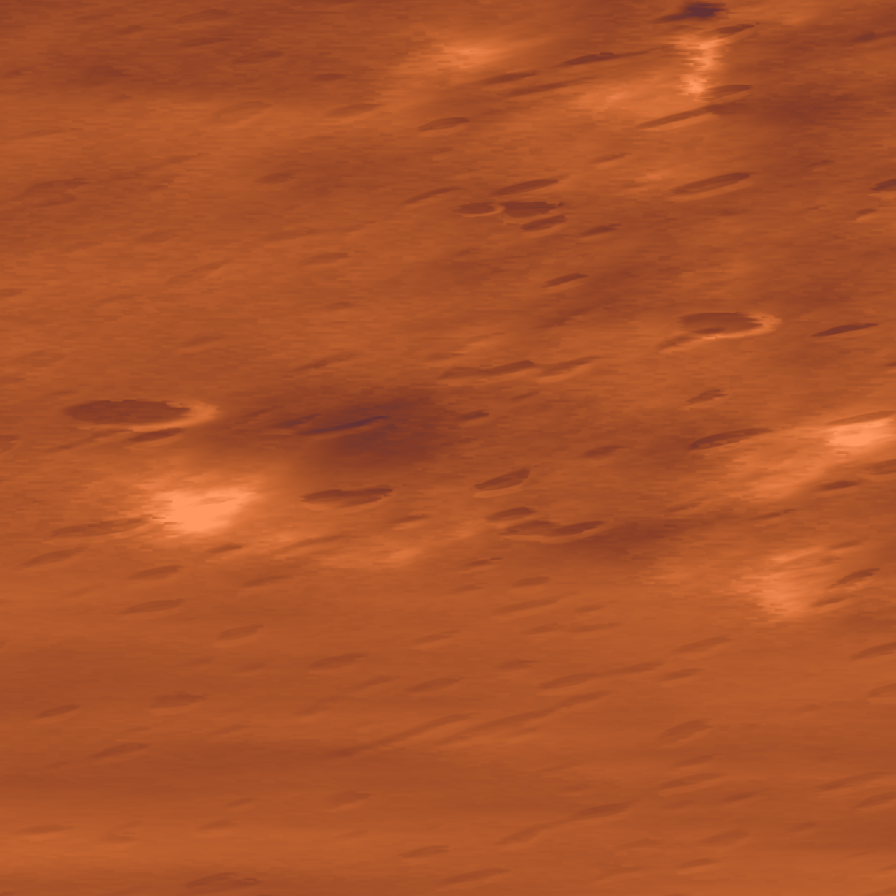
Write a three.js fragment shader that draws this texture.

```glsl
varying vec2 vUv;

float hash(vec2 cell) {
  return fract(sin(dot(cell, vec2(127.1, 311.7))) * 43758.5);
}

// Smooth cellular noise: signed soft blobs around jittered points, centred on 0
float cells(vec2 p) {
  vec2 home = floor(p);
  float sum = 0.0;
  for (int j = -1; j <= 1; j++) {
    for (int i = -1; i <= 1; i++) {
      vec2 cell = home + vec2(i, j);
      vec2 point = cell + vec2(hash(cell + 17.3), hash(cell + 41.9));
      float falloff = max(0.0, 1.0 - dot(p - point, p - point));
      sum += (2.0 * hash(cell) - 1.0) * falloff * falloff;
    }
  }
  return sum;
}

float layers(vec2 p) {
  float sum = 0.0;
  float weight = 0.5;
  for (int i = 0; i < 5; i++) {
    sum += weight * cells(p);
    p = p * vec2(1.9, 2.1) + 7.3;
    weight *= 0.57;
  }
  return sum;
}

// Short horizontal dashes, each row shifted by its own amount
float dashRow(float row, float x) {
  x += 9.0 * hash(vec2(row, 3.0));
  float left = floor(x);
  float edge = smoothstep(0.75, 1.0, fract(x));
  return mix(hash(vec2(left, row)), hash(vec2(left + 1.0, row)), edge);
}

float dashes(vec2 p) {
  float row = floor(p.y);
  float edge = smoothstep(0.6, 1.0, fract(p.y));
  return 2.0 * mix(dashRow(row, p.x), dashRow(row + 1.0, p.x), edge) - 1.0;
}

float glow(vec2 p, vec2 centre, vec2 size) {
  vec2 d = (p - centre) / size;
  return exp(-dot(d, d));
}

// Dark lens with a sunlit rim at the lower right
float crater(vec2 p, vec2 centre, vec2 size) {
  vec2 d = (p - centre) / size;
  float r = length(d);
  float bowl = smoothstep(1.05, 0.75, r) * (0.8 + 0.3 * d.y);
  float lit = smoothstep(-0.3, 1.0, dot(d / max(r, 0.01), vec2(0.8, -0.6)));
  float rim = exp(-pow((r - 1.2) / 0.23, 2.0)) * lit;
  return 0.65 * rim - 0.42 * bowl;
}

// Rust palette: violet brown shadows up to pale orange
vec3 rust(float tone) {
  vec3 colour = vec3(0.55 + 0.3 * tone, 0.25 + 0.195 * tone, 0.15 + 0.08 * tone * tone);
  colour += vec3(0.0, 0.04, 0.03) * smoothstep(0.0, -0.5, tone);
  return colour + vec3(0.0, 0.05, 0.05) * smoothstep(0.9, 1.5, tone);
}

void main() {
  // Dashes also break up the outlines of larger features
  float grain = dashes(vUv * vec2(70.0, 330.0));
  vec2 p = vUv + vec2(0.007, 0.0014) * grain;
  float drift = cells(p * vec2(3.0, 5.0));

  // Regions: smooth plain below, rough hills to the right and centre
  float plain = smoothstep(0.4, 0.33, p.y + 0.04 * drift + 0.08 * smoothstep(0.6, 0.9, p.x) * p.x);
  float hilly = smoothstep(0.25, 0.7, p.x + 0.4 * smoothstep(0.6, 0.5, p.y));
  float rough = mix(mix(0.4, 1.0, hilly), 0.45, plain);

  // Broad tone, with a dark belt along the top
  float tone = 0.41 + 0.05 * sin(p.y * 22.0 + 1.5 * p.x) + 0.04 * sin(p.y * 47.0 - 3.0 * p.x + drift);
  tone -= 0.27 * smoothstep(0.88, 0.915, p.y + 0.03 * p.x + 0.02 * drift) * (1.0 - 0.3 * hilly);

  // Slanted hills lit from below, and flat sheets of dust
  vec2 slanted = vec2(p.x, p.y - 0.2 * p.x);
  float hills = layers(slanted * vec2(5.0, 13.0));
  float sheets = layers(p * vec2(2.2, 17.0) + 31.0);
  tone += 0.6 * rough * mix(hills, sheets, plain);
  tone += 0.3 * hilly * (1.0 - plain) * smoothstep(0.3, 0.75, hills);

  // Thin scarps: dark flecks with a light lower edge
  vec2 fleck = slanted * vec2(17.0, 80.0);
  float shade = smoothstep(0.5, 0.95, cells(fleck));
  float light = smoothstep(0.5, 0.95, cells(fleck + vec2(0.0, 0.6)));
  tone += rough * (0.2 * light - 0.38 * shade);

  // Sunlit patches
  float patches = glow(p, vec2(0.22, 0.43), vec2(0.09, 0.04))
    + glow(p, vec2(0.53, 0.94), vec2(0.05, 0.02))
    + glow(p, vec2(0.8, 0.69), vec2(0.05, 0.025))
    + glow(p, vec2(0.97, 0.51), vec2(0.05, 0.03))
    + glow(p, vec2(0.74, 0.88), vec2(0.06, 0.02));
  tone += patches * (0.38 + 0.7 * hills);

  // Broken ridge at the upper right
  float ridge = glow(p, vec2(0.785 + 0.01 * drift, 0.96), vec2(0.025, 0.08));
  tone += ridge * (0.2 + 1.1 * cells(p * vec2(32.0, 55.0)));

  tone += crater(p, vec2(0.14, 0.54), vec2(0.075, 0.015));
  tone += crater(p, vec2(0.8, 0.64), vec2(0.05, 0.013));
  tone += 0.6 * crater(p, vec2(0.53, 0.767), vec2(0.023, 0.006));

  tone += grain * mix(0.07, 0.03, plain);
  gl_FragColor = vec4(rust(clamp(tone, -0.5, 1.5)), 1.0);
}
```
